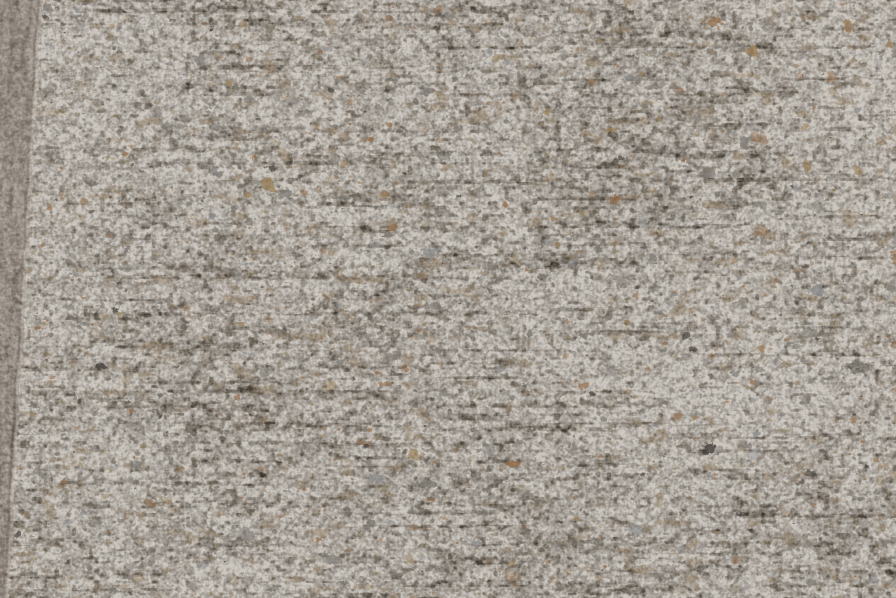
This texture is drawn by a WebGL 2 fragment shader. Its source:

```glsl
#version 300 es
precision highp float;
// Broom-finished concrete slab: sandy grain, horizontal brush lines, exposed stones and a joint at the left.

uniform vec2 u_resolution;
out vec4 fragColor;

// Lengths are in canvas heights, frequencies in cycles per canvas height.
const float CEMENT_TONE = 0.727;
const vec2 TONE_RANGE = vec2(0.26, 0.785);
const vec3 LIGHT_TINT = vec3(0.0, -0.021, -0.050);
const vec3 DARK_TINT = vec3(0.0, -0.030, -0.070);
const mat2 GRAIN_TURN = mat2(0.8, 0.6, -0.6, 0.8);
const float GRAIN_FREQ = 185.0;
const float GRAIN_AMOUNT = 0.17;
const float SAND_FREQ = 330.0;
const float SAND_AMOUNT = 0.16;
const vec2 PIT_FREQ = vec2(105.0, 150.0);
const float PIT_DEPTH = 0.17;
const vec2 BRUSH_FREQ = vec2(5.0, 130.0);
const float BRUSH_DEPTH = 0.16;
const float GRIME_DEPTH = 0.085;
const int STONE_LAYERS = 3;
const float STONE_FREQ = 20.0;
const float STONE_STEP = 2.0;
const float STONE_SHARE = 0.32;
const vec2 STONE_RADIUS = vec2(0.08, 0.24);
const vec3 GREY_STONE = vec3(0.49, 0.475, 0.45);
const vec3 BLUE_STONE = vec3(0.55, 0.55, 0.55);
const vec3 RUST_STONE = vec3(0.57, 0.42, 0.29);
const vec3 OCHRE_STONE = vec3(0.60, 0.50, 0.35);
const vec3 DARK_STONE = vec3(0.29, 0.27, 0.25);
const vec3 OCHRE_STAIN = vec3(0.57, 0.50, 0.41);
const float JOINT_BOTTOM = 0.014;
const float JOINT_TOP = 0.070;
const vec3 JOINT_COLOUR = vec3(0.585, 0.55, 0.515);

// Integer hash giving three values in 0..1
vec3 hash3(ivec2 cell, int seed) {
    uvec3 v = uvec3(ivec3(cell, seed)) * 1664525u + 1013904223u;
    v.x += v.y * v.z; v.y += v.z * v.x; v.z += v.x * v.y;
    v ^= v >> 16u;
    v.x += v.y * v.z; v.y += v.z * v.x; v.z += v.x * v.y;
    return vec3(v) * exp2(-32.0);
}

float noise(vec2 p, int seed) {
    ivec2 c = ivec2(floor(p));
    vec2 f = fract(p);
    f = f * f * (3.0 - 2.0 * f);
    float low = mix(hash3(c, seed).x, hash3(c + ivec2(1, 0), seed).x, f.x);
    float high = mix(hash3(c + ivec2(0, 1), seed).x, hash3(c + ivec2(1, 1), seed).x, f.x);
    return mix(low, high, f.y);
}

float fbm(vec2 p, int seed) {
    float sum = 0.0, weight = 0.54;
    for (int i = 0; i < 3; i++) {
        sum += weight * noise(p, seed + i);
        p = p * 2.07 + 11.3;
        weight *= 0.53;
    }
    return sum;
}

vec3 stoneColour(float pick) {
    if (pick < 0.50) return GREY_STONE;
    if (pick < 0.68) return BLUE_STONE;
    if (pick < 0.83) return RUST_STONE;
    if (pick < 0.94) return OCHRE_STONE;
    return DARK_STONE;
}

// Ragged stones scattered on a jittered grid
vec3 addStones(vec3 colour, vec2 p, float freq, int seed) {
    vec2 q = p * freq;
    float blur = 1.2 * freq / u_resolution.y;
    float ragged = (fbm(q * 5.0, seed + 5) - 0.5) * 0.42;
    for (int j = -1; j <= 1; j++)
    for (int i = -1; i <= 1; i++) {
        ivec2 cell = ivec2(floor(q)) + ivec2(i, j);
        vec3 place = hash3(cell, seed);
        vec3 look = hash3(cell, seed + 1);
        if (place.z > STONE_SHARE) continue;
        vec2 d = q - vec2(cell) - place.xy;
        d.y *= mix(1.0, 1.8, look.z);
        float radius = mix(STONE_RADIUS.x, STONE_RADIUS.y, look.x * look.x);
        float cover = 1.0 - smoothstep(-blur, blur, length(d) + ragged - radius);
        float strength = mix(0.35, 0.85, fract(look.z * 7.0));
        colour = mix(colour, stoneColour(look.y), cover * strength);
    }
    return colour;
}

void main() {
    vec2 p = gl_FragCoord.xy / u_resolution.y;
    float pixel = 1.0 / u_resolution.y;

    // Sandy grain and pits
    float broad = fbm(p * 2.6, 10) - 0.5;
    vec2 turned = GRAIN_TURN * p + 3.0;
    float grain = (noise(turned * GRAIN_FREQ, 20) - 0.5) * GRAIN_AMOUNT
                + (noise(turned * SAND_FREQ, 21) - 0.5) * SAND_AMOUNT;
    float pits = smoothstep(0.58, 0.90, noise(p * PIT_FREQ, 22) + 0.2 * broad);

    // Thin broken brush lines, slightly wavy
    vec2 wavy = p + vec2(0.0, 0.005 * noise(p * vec2(3.0, 5.0), 30));
    float lines = smoothstep(0.58, 0.88, noise(wavy * BRUSH_FREQ, 31));
    lines *= smoothstep(0.2, 0.7, noise(wavy * vec2(70.0, 190.0), 32));
    float bands = noise(wavy * vec2(1.8, 42.0), 33) - 0.5;

    // Worn, dirty patches
    float grime = smoothstep(0.42, 0.72, fbm(p * vec2(34.0, 56.0), 40) + 0.35 * broad + 0.12 * bands);

    float tone = CEMENT_TONE + grain - PIT_DEPTH * pits - BRUSH_DEPTH * lines
               - GRIME_DEPTH * grime + 0.04 * bands - 0.04 * broad;
    tone = clamp(tone, TONE_RANGE.x, TONE_RANGE.y);
    vec3 colour = tone + mix(DARK_TINT, LIGHT_TINT, smoothstep(0.4, 0.74, tone));

    // Ochre stains and stones
    float stain = smoothstep(0.62, 0.80, fbm(p * vec2(38.0, 64.0), 50));
    colour = mix(colour, OCHRE_STAIN + 0.5 * grain, 0.6 * stain);
    float freq = STONE_FREQ;
    for (int layer = 0; layer < STONE_LAYERS; layer++) {
        colour = addStones(colour, p + 3.7 * float(layer), freq, 60 + 10 * layer);
        freq *= STONE_STEP;
    }
    colour += 0.15 * grain;

    // Slanted joint with a pale lip
    float side = p.x - mix(JOINT_BOTTOM, JOINT_TOP, p.y) + 0.004 * (noise(p * 30.0, 90) - 0.5);
    float scrape = noise(vec2(side * 150.0, p.y * 12.0), 91) - 0.5;
    vec3 joint = JOINT_COLOUR + 0.10 * scrape + 0.8 * grain - 0.07 * pits;
    colour = mix(joint, colour, smoothstep(-pixel, pixel, side));
    float lip = 1.0 - smoothstep(0.001, 0.001 + 2.0 * pixel, abs(side + 0.002));
    float groove = 1.0 - smoothstep(0.0, 2.0 * pixel, abs(side + 0.008));
    colour += 0.10 * lip - 0.05 * groove;

    fragColor = vec4(clamp(colour, 0.0, 1.0), 1.0);
}
```
